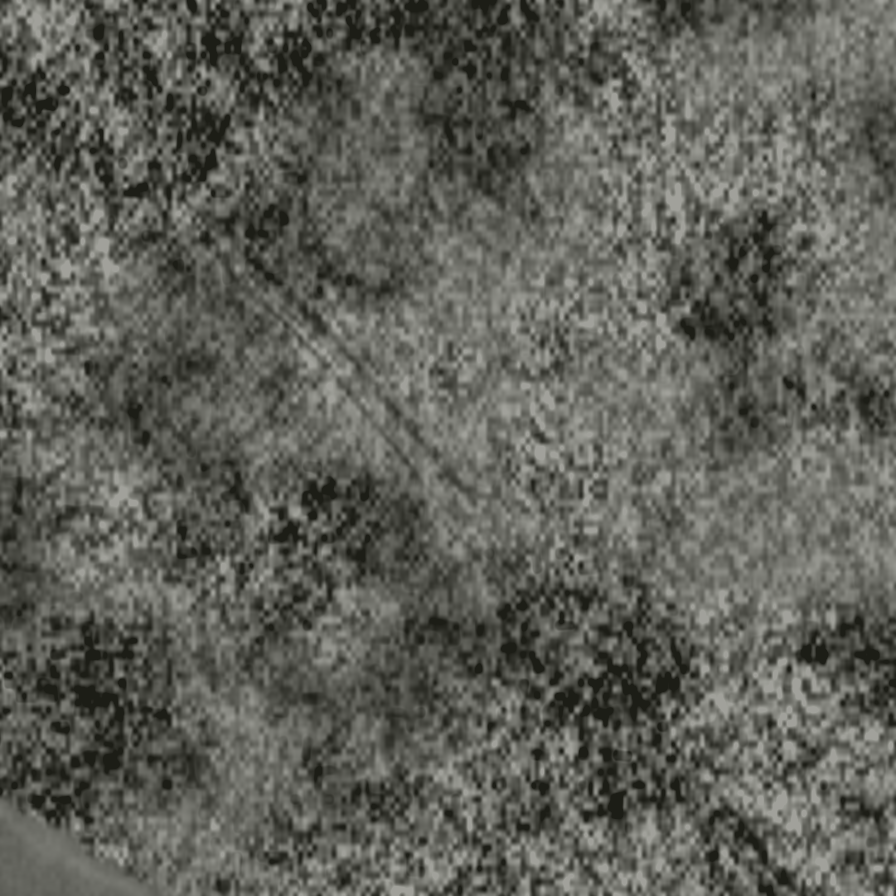
Reproduce this texture procedurally as a WebGL 2 fragment shader.

```glsl
#version 300 es
precision highp float;
// Dry scrubland from above: grey-green ground mottled with dark patches and
// covered in fine grain. Layered value noise gives the mottling and grain;
// a worn diagonal track and a bare corner road are drawn by line distance.

#define PATCH_SCALE 7.0
#define PATCH_DEPTH 0.20
#define GRAIN_SCALE vec2(185.0, 130.0)
#define GRAIN_CONTRAST 0.60
#define SHRUB_SCALE vec2(78.0, 62.0)
#define SHRUB_DEPTH 0.13
#define GROUND_TONE 0.474
#define TRACK_START vec2(0.05, 0.97)
#define TRACK_END vec2(0.81, 0.075)
#define TRACK_WIDTH 0.026
#define TINT vec3(0.0, 0.003, -0.024)

uniform vec2 u_resolution;
out vec4 fragColor;

float hash(vec2 p) {
    return fract(sin(dot(p, vec2(127.1, 311.7))) * 43758.5453);
}

float valueNoise(vec2 p) {
    vec2 cell = floor(p);
    vec2 f = fract(p);
    f = f * f * (3.0 - 2.0 * f);
    float low = mix(hash(cell), hash(cell + vec2(1.0, 0.0)), f.x);
    float high = mix(hash(cell + vec2(0.0, 1.0)), hash(cell + 1.0), f.x);
    return mix(low, high, f.y);
}

float fbm(vec2 p) {
    const mat2 turn = mat2(0.8, 0.6, -0.6, 0.8);
    float sum = 0.0;
    float amplitude = 0.5;
    for (int i = 0; i < 5; i++) {
        sum += amplitude * valueNoise(p);
        p = turn * p * 2.07 + 17.3;
        amplitude *= 0.52;
    }
    return sum;
}

// Soft band of the given half width around zero
float band(float d, float width) {
    return exp(-d * d / (width * width));
}

// x runs along the track from 0 to its length, y is the offset above it
vec2 trackCoords(vec2 uv) {
    vec2 dir = normalize(TRACK_END - TRACK_START);
    vec2 q = uv - TRACK_START;
    float along = dot(q, dir);
    float wobble = 0.022 * (valueNoise(vec2(along * 6.0, 3.5)) - 0.5);
    return vec2(along, dot(q, vec2(-dir.y, dir.x)) + wobble);
}

void main() {
    vec2 uv = gl_FragCoord.xy / u_resolution.y;

    // Mottled ground, darker toward the lower left
    float lean = 0.07 * (uv.x + uv.y - 1.0);
    float mottling = fbm(uv * PATCH_SCALE + vec2(4.2, 9.1)) - lean;
    float darkness = smoothstep(0.40, 0.72, mottling);

    // Diagonal track: pale verge, overgrown farther down
    vec2 track = trackCoords(uv);
    float onTrack = band(track.y, TRACK_WIDTH);
    float overgrown = smoothstep(0.66, 0.82, track.x);
    darkness *= 1.0 - 0.75 * onTrack * (1.0 - overgrown);
    float thicket = valueNoise(vec2(track.x * 14.0, track.y * 30.0));
    darkness = max(darkness, onTrack * overgrown * smoothstep(0.1, 0.6, thicket));

    // Fine grain, slightly taller than wide, calmer in some pale areas
    float grain = 0.62 * valueNoise(uv * GRAIN_SCALE)
                + 0.38 * valueNoise(uv * GRAIN_SCALE * 0.53 + 31.7) - 0.5;
    float roughness = mix(0.6, 1.25, smoothstep(0.3, 0.65, fbm(uv * 5.0 + 40.0)));
    float shrubs = smoothstep(0.60, 0.85, valueNoise(uv * SHRUB_SCALE + 8.3));

    float tone = GROUND_TONE - PATCH_DEPTH * darkness;
    tone += GRAIN_CONTRAST * grain * roughness;
    tone -= SHRUB_DEPTH * shrubs * mix(0.6, 1.2, darkness) * roughness;

    // Broken ruts and streaks drawn out along the track
    float streak = valueNoise(vec2(track.x * 24.0, track.y * 190.0));
    tone += 0.11 * onTrack * (streak - 0.5);
    float broken = smoothstep(0.45, 0.75, valueNoise(vec2(track.x * 17.0, 6.5)));
    float ruts = band(track.y - 0.016, 0.006) + 0.6 * band(track.y + 0.012, 0.004);
    tone -= 0.15 * ruts * broken;

    // Smooth bare road cutting the lower left corner
    float roadEdge = dot(uv, normalize(vec2(0.6, 1.0))) - 0.098;
    roadEdge += 0.014 * (valueNoise(uv * 40.0) - 0.5);
    float road = 1.0 - smoothstep(-0.008, 0.008, roadEdge);
    float roadTone = 0.40 + 0.10 * (fbm(uv * vec2(16.0, 34.0)) - 0.5) + 0.07 * grain;
    roadTone += 0.05 * band(roadEdge + 0.02, 0.012);
    tone = mix(tone, roadTone, road);

    tone = clamp(tone, 0.11, 0.63);
    fragColor = vec4(tone + TINT, 1.0);
}
```
